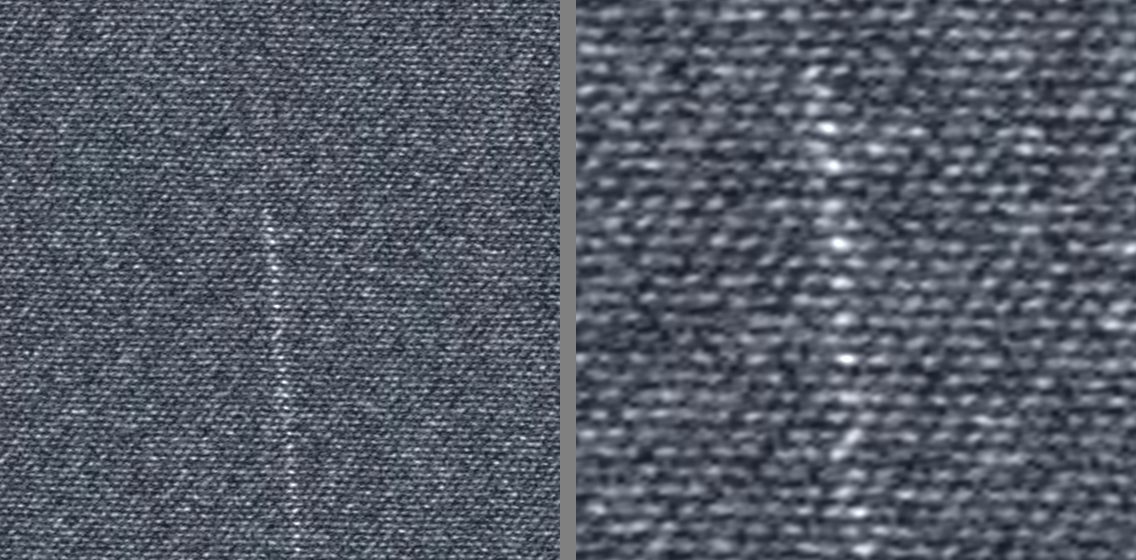
Left: the whole. Right: its middle third, enlarged.
Give the GLSL for this texture, as a WebGL 1 fragment shader.

```glsl
precision highp float;
uniform vec2 u_resolution;

// Weave layout, in canvas units
const float COLUMNS = 57.0;
const float ROWS = 88.0;
const float WARP_SLANT = 0.09;
const float ROW_SLANT = -0.015;
const float WAVINESS = 0.004;
const vec2 JITTER = vec2(0.0042, 0.0020);

// Grain shape and brightness
const vec2 GRAIN_SIZE = vec2(0.0048, 0.0025);
const float GRAIN_TILT = 0.14;
const float GAP_LEVEL = 0.205;
const float GRAIN_DIM = 0.23;
const float GRAIN_BRIGHT = 0.48;
const float GLINT = 0.20;

// Pale slub thread
const float THREAD_X = 30.35;
const float THREAD_TOP = 0.67;
const float THREAD_WIDTH = 0.006;
const float THREAD_GAIN = 0.40;

// Fibre texture, shading and colour
const vec2 FIBRE_FREQ = vec2(210.0, 300.0);
const float FIBRE_CONTRAST = 0.24;
const float STREAK_CONTRAST = 0.045;
const float PATCH_CONTRAST = 0.015;
const vec3 BLUE_CAST = vec3(-0.024, 0.0, 0.044);
const vec3 TEAL_TINT = vec3(-0.020, 0.007, 0.002);

float hash(vec2 p) {
  vec3 q = fract(p.xyx * vec3(0.1031, 0.1030, 0.0973));
  q += dot(q, q.yzx + 33.33);
  return fract((q.x + q.y) * q.z);
}

float noise(vec2 p) {
  vec2 i = floor(p);
  vec2 f = fract(p);
  f = f * f * (3.0 - 2.0 * f);
  float low = mix(hash(i), hash(i + vec2(1.0, 0.0)), f.x);
  float high = mix(hash(i + vec2(0.0, 1.0)), hash(i + vec2(1.0, 1.0)), f.x);
  return mix(low, high, f.y);
}

vec2 rotate(vec2 p, float angle) {
  float c = cos(angle);
  float s = sin(angle);
  return vec2(c * p.x + s * p.y, c * p.y - s * p.x);
}

// Strength of the pale thread at a grain centre
float threadWeight(vec2 centre) {
  float d = (centre.x - THREAD_X / COLUMNS) / THREAD_WIDTH;
  float fade = 1.0 - smoothstep(THREAD_TOP - 0.06, THREAD_TOP, centre.y);
  return exp(-d * d) * fade;
}

// Sum of soft tilted grains on a staggered grid
float weave(vec2 p) {
  vec2 pitch = 1.0 / vec2(COLUMNS, ROWS);
  float baseRow = floor(p.y / pitch.y);
  float light = 0.0;
  for (int j = -1; j <= 1; j++) {
    float row = baseRow + float(j);
    float stagger = 0.5 * mod(row, 2.0);
    float baseColumn = floor(p.x / pitch.x + stagger);
    for (int i = -1; i <= 1; i++) {
      vec2 id = vec2(baseColumn + float(i), row);
      vec2 centre = (id + vec2(0.5 - stagger, 0.5)) * pitch;
      vec2 seed = id + 20.0;
      float pale = threadWeight(centre);
      vec2 shift = vec2(hash(seed + 131.0), hash(seed + 271.0)) - 0.5;
      shift *= 1.0 - 0.6 * pale;
      float tilt = GRAIN_TILT + 0.6 * (hash(seed + 389.0) - 0.5);
      vec2 size = GRAIN_SIZE * (0.85 + 0.3 * hash(seed + 467.0));
      size *= 1.0 + 0.12 * pale;
      vec2 q = rotate(p - centre - shift * JITTER, tilt) / size;
      float gain = mix(GRAIN_DIM, GRAIN_BRIGHT, hash(seed));
      gain += GLINT * pow(hash(seed + 613.0), 7.0) + THREAD_GAIN * pale;
      light += gain * exp(-0.5 * dot(q, q));
    }
  }
  return light;
}

void main() {
  vec2 uv = gl_FragCoord.xy / u_resolution;

  // Slanted, slightly wavy cloth coordinates
  vec2 cloth = uv + vec2(WARP_SLANT * uv.y, -ROW_SLANT * uv.x);
  vec2 wave = vec2(noise(uv * 9.0 + 3.0), noise(uv * 7.0 + 41.0));
  cloth += WAVINESS * (wave - 0.5);

  // Fine fibres, vertical yarn streaks and broad patches
  float fibre = noise(rotate(uv, GRAIN_TILT) * FIBRE_FREQ + 400.0) - 0.5;
  float streak = noise(vec2(cloth.x * 45.0, uv.y * 5.0) + 17.0) - 0.5;
  float blotch = noise(uv * 6.0 + 71.0) - 0.5;

  float level = GAP_LEVEL + weave(cloth);
  level += FIBRE_CONTRAST * fibre;
  level *= 1.0 + 2.0 * (STREAK_CONTRAST * streak + PATCH_CONTRAST * blotch);

  // Blue-grey dye with faint teal areas
  float teal = noise(vec2(cloth.x * 22.0, uv.y * 7.0) + 93.0) - 0.4;
  vec3 colour = vec3(level) + BLUE_CAST + TEAL_TINT * teal;
  gl_FragColor = vec4(clamp(colour, 0.0, 1.0), 1.0);
}
```
